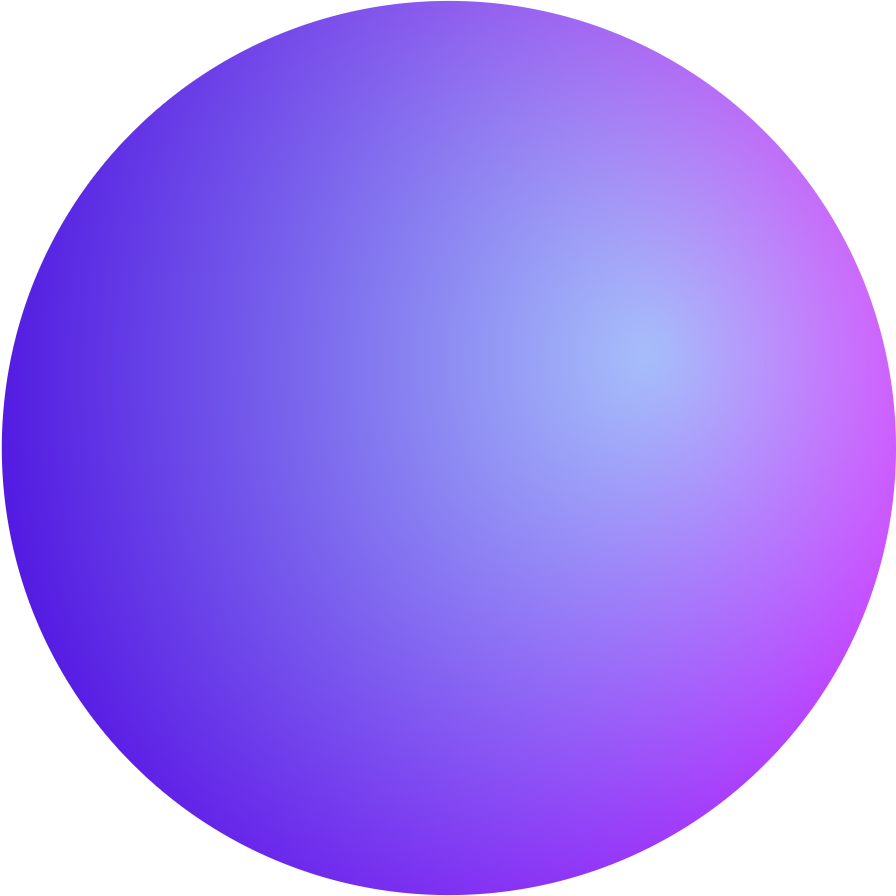
Reproduce this background procedurally as a WebGL 2 fragment shader.

```glsl
#version 300 es
precision highp float;

uniform vec2 u_resolution;
out vec4 outColor;

// Layout, in canvas units
const vec2 CENTER = vec2(0.501, 0.5);
const float RADIUS = 0.499;
const vec2 GLOW_POS = vec2(0.722, 0.603);
const float GLOW_SOFTNESS = 0.015;

// Colours
const vec3 BACKDROP = vec3(1.0);
const vec3 GLOW_COLOR = vec3(0.65, 0.735, 0.98);
const vec3 RIM_MEAN = vec3(0.544, 0.241, 0.939);

// How the rim colour varies around the disc
const vec3 RIM_X = vec3(0.247, 0.125, 0.058);
const vec3 RIM_Y = vec3(0.027, 0.087, -0.009);
const vec3 RIM_COS2 = vec3(0.022, -0.022, 0.0);
const vec3 RIM_SIN2 = vec3(0.010, 0.025, -0.005);

// Distance from a point inside the circle to its rim along a unit direction
float distanceToRim(vec2 origin, vec2 dir) {
    float b = dot(origin, dir);
    return -b + sqrt(b * b + RADIUS * RADIUS - dot(origin, origin));
}

// Smooth colour wheel made of two angular harmonics
vec3 rimColor(vec2 n) {
    return RIM_MEAN + RIM_X * n.x + RIM_Y * n.y
         + RIM_COS2 * (n.x * n.x - n.y * n.y)
         + RIM_SIN2 * (2.0 * n.x * n.y);
}

void main() {
    float side = min(u_resolution.x, u_resolution.y);
    vec2 uv = (gl_FragCoord.xy - 0.5 * u_resolution) / side + 0.5;

    // Cast a ray from the glow through this point to the rim
    vec2 glow = GLOW_POS - CENTER;
    vec2 offset = uv - GLOW_POS;
    float dist = length(offset);
    vec2 dir = offset / max(dist, 1e-5);
    float reach = distanceToRim(glow, dir);
    vec2 rimNormal = (glow + dir * reach) / RADIUS;

    // Blend from the glow to the rim, rounding off the peak
    float softDist = sqrt(dist * dist + GLOW_SOFTNESS * GLOW_SOFTNESS) - GLOW_SOFTNESS;
    float blend = clamp(softDist / reach, 0.0, 1.0);
    vec3 sphere = mix(GLOW_COLOR, rimColor(rimNormal), blend);

    // Antialiased disc edge
    float edge = length(uv - CENTER) - RADIUS;
    float coverage = clamp(0.5 - edge * side, 0.0, 1.0);
    outColor = vec4(mix(BACKDROP, sphere, coverage), 1.0);
}
```
